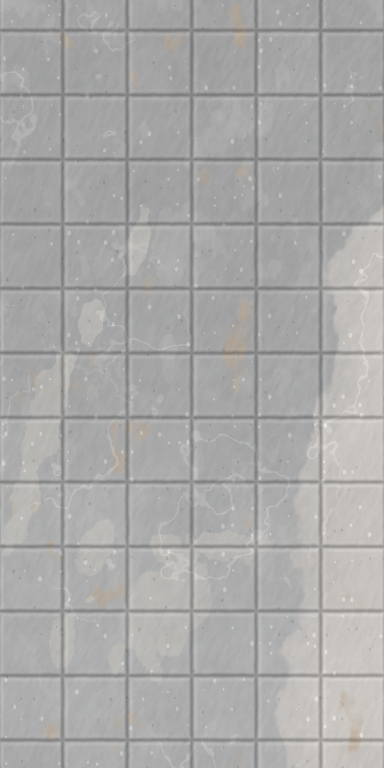
A WebGL 1 fragment shader for this texture:

```glsl
precision highp float;
// Grey slate mosaic: square tiles about six across and twelve down, cut from one
// continuous slab. Layered noise makes grain, pale stains, veins and specks;
// soft grooves with lit edges are laid over the stone. Canvas width is one unit.
uniform vec2 u_resolution;

const float PITCH = 0.168;                  // tile spacing
const vec2 GRID_ORIGIN = vec2(0.163, 0.073); // first groove crossing
const vec3 PALE = vec3(0.735, 0.728, 0.712);
const vec3 CREAM = vec3(0.785, 0.768, 0.75);
const vec3 RUST = vec3(0.73, 0.65, 0.55);

float hash(vec2 p) {
  return fract(sin(dot(p, vec2(127.1, 311.7))) * 43758.5);
}

float noise(vec2 p) {
  vec2 i = floor(p), f = fract(p);
  f = f * f * (3.0 - 2.0 * f);
  return mix(mix(hash(i), hash(i + vec2(1.0, 0.0)), f.x),
             mix(hash(i + vec2(0.0, 1.0)), hash(i + 1.0), f.x), f.y);
}

float fbm(vec2 p) {
  float sum = 0.0, gain = 0.5;
  for (int i = 0; i < 5; i++) {
    sum += gain * noise(p);
    p = mat2(1.6, 1.2, -1.2, 1.6) * p + 7.3;
    gain *= 0.5;
  }
  return sum;
}

float bell(float x, float width) {
  return exp(-x * x / (width * width));
}

// Leaning elliptical patch with a ragged rim
float stain(vec2 p, vec2 centre, vec2 radius, float rough) {
  vec2 q = p - centre;
  q.x -= q.y * 0.22;
  return 1.0 - smoothstep(0.88, 1.0, length(q / radius) + rough);
}

// Small mineral dots, one possible dot per cell
float specks(vec2 p, float scale, float density) {
  vec2 cell = floor(p * scale), f = fract(p * scale);
  vec2 centre = 0.3 + 0.4 * vec2(hash(cell + 3.1), hash(cell + 8.7));
  float size = 0.08 + 0.2 * hash(cell + 5.3);
  float dist = length((f - centre) * vec2(1.0, 0.75));
  return step(hash(cell), density) * (1.0 - smoothstep(size * 0.5, size, dist));
}

// Thin crooked line along a noise contour, present only in places
float vein(vec2 p, float scale) {
  float ridge = abs(fbm(p * scale + 21.0) - 0.5);
  float presence = smoothstep(0.5, 0.7, noise(p * 4.0 + 31.0));
  return (1.0 - smoothstep(0.003, 0.014, ridge)) * presence;
}

vec3 slab(vec2 p) {
  // Base tone, lighter towards the bottom
  float cloud = fbm(p * 6.0) - 0.5;
  float tone = mix(0.68, 0.638, smoothstep(0.2, 1.6, p.y)) + 0.045 * cloud;
  vec3 colour = vec3(tone) + vec3(-0.002, 0.0, 0.003);

  // Ragged pale stains
  float rough = (fbm(p * 17.0 + 4.0) - 0.5) * 1.7;
  float pale = stain(p, vec2(0.125, 0.93), vec2(0.045, 0.16), rough);
  pale = max(pale, stain(p, vec2(0.06, 0.68), vec2(0.04, 0.13), rough));
  pale = max(pale, stain(p, vec2(0.42, 0.41), vec2(0.10, 0.18), rough));
  pale = max(pale, stain(p, vec2(0.25, 0.58), vec2(0.04, 0.07), rough));
  pale = max(pale, stain(p, vec2(0.62, 0.58), vec2(0.10, 0.04), rough));
  pale = max(pale, stain(p, vec2(0.16, 0.33), vec2(0.035, 0.07), rough));
  pale = max(pale, stain(p, vec2(0.365, 1.39), vec2(0.032, 0.09), rough));
  pale = max(pale, stain(p, vec2(0.24, 1.17), vec2(0.032, 0.055), rough));
  float mottle = smoothstep(0.62, 0.66, fbm(p * vec2(16.0, 10.0) + 50.0));
  pale = max(pale, 0.35 * mottle);
  colour = mix(colour, PALE + 0.03 * cloud, 0.75 * pale);

  // Cream layer showing along the lower right side
  float rim = 0.71 + 0.125 * p.y + 0.25 * smoothstep(1.3, 1.65, p.y);
  float inside = p.x - rim + 0.16 * (fbm(p * 7.0 + 15.0) - 0.5);
  float cream = 0.65 * smoothstep(-0.005, 0.012, inside)
              + 0.3 * smoothstep(0.0, 0.14, inside);
  colour = mix(colour, CREAM + 0.03 * cloud, cream);

  // Faint rust, slanted grain, veins and dots
  float rust = smoothstep(0.69, 0.83, fbm(p * vec2(13.0, 9.0) + 83.0));
  colour = mix(colour, RUST, 0.55 * rust);
  vec2 lean = vec2(p.x - 0.4 * p.y, p.y);
  float flecks = noise(lean * vec2(95.0, 36.0)) - 0.5;
  float fine = noise(lean * vec2(210.0, 110.0) + 9.0) - 0.5;
  colour += 0.028 * flecks + 0.018 * fine;
  colour += 0.055 * vein(p, 5.0);
  colour += 0.09 * specks(p, 42.0, 0.09) - 0.06 * specks(p + 3.7, 55.0, 0.05);
  return colour;
}

void main() {
  vec2 p = gl_FragCoord.xy / u_resolution.x;
  vec2 cell = (p - GRID_ORIGIN) / PITCH;
  vec3 colour = slab(p);
  colour *= 1.0 + 0.02 * (hash(floor(cell) + 40.0) - 0.5);

  // Signed distance to the nearest groove: right and down are positive
  vec2 s = (fract(cell + 0.5) - 0.5) * PITCH * vec2(1.0, -1.0);
  s += 0.0015 * (vec2(noise(p * 60.0), noise(p * 60.0 + 17.0)) - 0.5);
  float groove = max(bell(s.x, 0.005), bell(s.y, 0.005));
  float litEdge = max(bell(s.x - 0.010, 0.005), bell(s.y - 0.010, 0.005));
  float farEdge = max(bell(s.x + 0.010, 0.004), bell(s.y + 0.010, 0.004));
  float crossing = bell(length(s), 0.008);
  colour += (0.045 * litEdge + 0.012 * farEdge) * (1.0 - groove);
  colour *= 1.0 - 0.23 * groove * (1.0 - 0.25 * crossing);
  gl_FragColor = vec4(colour, 1.0);
}
```
